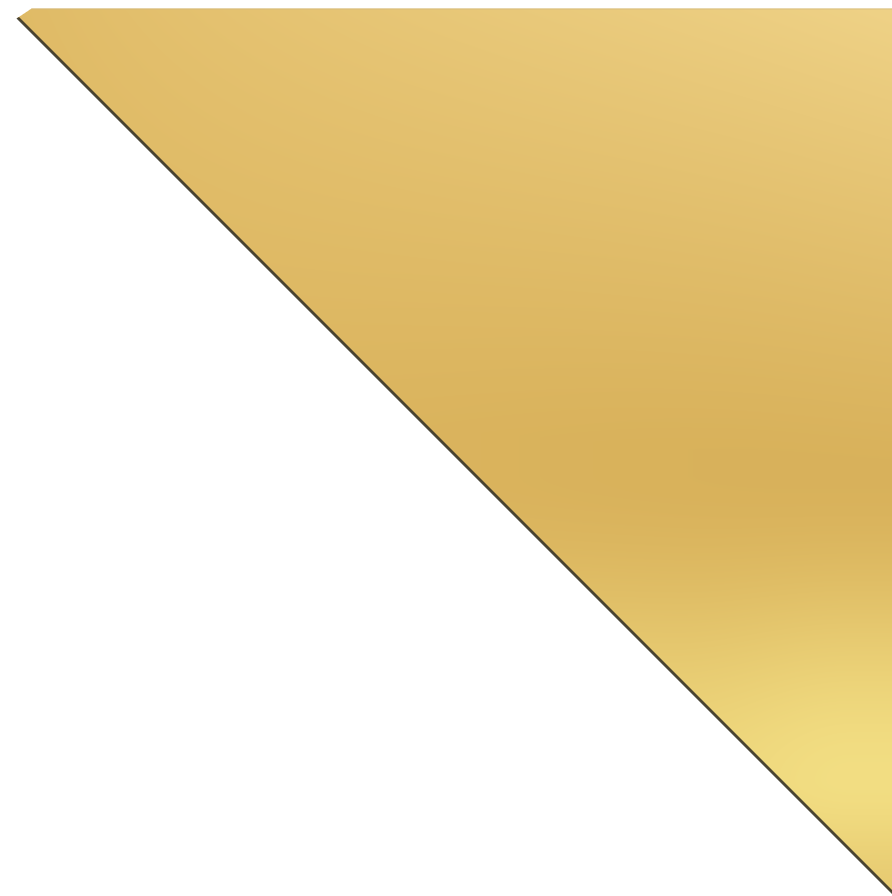
Reproduce this background procedurally as a Shadertoy shader.

```glsl
// A brushed gold triangle fills the upper right half of a white page.
// Half-plane distances cut its outline; soft vertical ramps shade the metal,
// and a thin dark line follows the diagonal edge.

// Antialiased coverage of a signed distance that is positive inside
float coverage(float dist) {
    return clamp(dist * iResolution.y + 0.5, 0.0, 1.0);
}

vec3 goldSheen(vec2 p) {
    vec3 gold = vec3(0.848, 0.695, 0.355);

    // Pale light that gathers towards the upper right
    float fade = clamp(1.0 - p.y / (0.44 + 0.08 * p.x), 0.0, 1.0);
    float light = (0.12 + 0.88 * pow(p.x, 0.85)) * pow(fade, 1.1);
    gold = mix(gold, vec3(0.937, 0.825, 0.530), light);

    // Slightly warmer, lighter metal along the left of the valley
    gold += vec3(0.014, 0.016, 0.018) * (1.0 - smoothstep(0.1, 0.9, p.x));

    // Yellow reflection in the lower corner
    float rise = smoothstep(0.53, 0.87, p.y);
    float fall = 1.0 - 0.45 * smoothstep(0.87, 1.01, p.y);
    float side = 0.82 + 0.18 * smoothstep(0.75, 0.95, p.x);
    return mix(gold, vec3(0.948, 0.868, 0.510), rise * fall * side);
}

void mainImage(out vec4 fragColor, in vec2 fragCoord) {
    // Canvas units measured from the upper left corner
    vec2 p = vec2(fragCoord.x, iResolution.y - fragCoord.y) / iResolution.y;

    // Triangle with a flat top and a small clipped corner
    float diagonal = (p.x - p.y) * 0.7071;
    float top = p.y - 0.0095;
    float corner = dot(p - 0.0198, normalize(vec2(2.0, 3.0)));
    float inside = min(top, corner);

    vec3 color = mix(vec3(1.0), goldSheen(p), coverage(min(diagonal, inside)));

    // Faint rim on the top edge and the dark line on the diagonal
    float rim = coverage(0.0009 - abs(top - 0.0005)) * coverage(min(diagonal, corner));
    color = mix(color, vec3(0.80, 0.71, 0.50), 0.4 * rim);
    float line = coverage(0.0016 - abs(diagonal)) * coverage(corner);
    color = mix(color, vec3(0.23, 0.21, 0.15), 0.92 * line);

    fragColor = vec4(color, 1.0);
}
```
